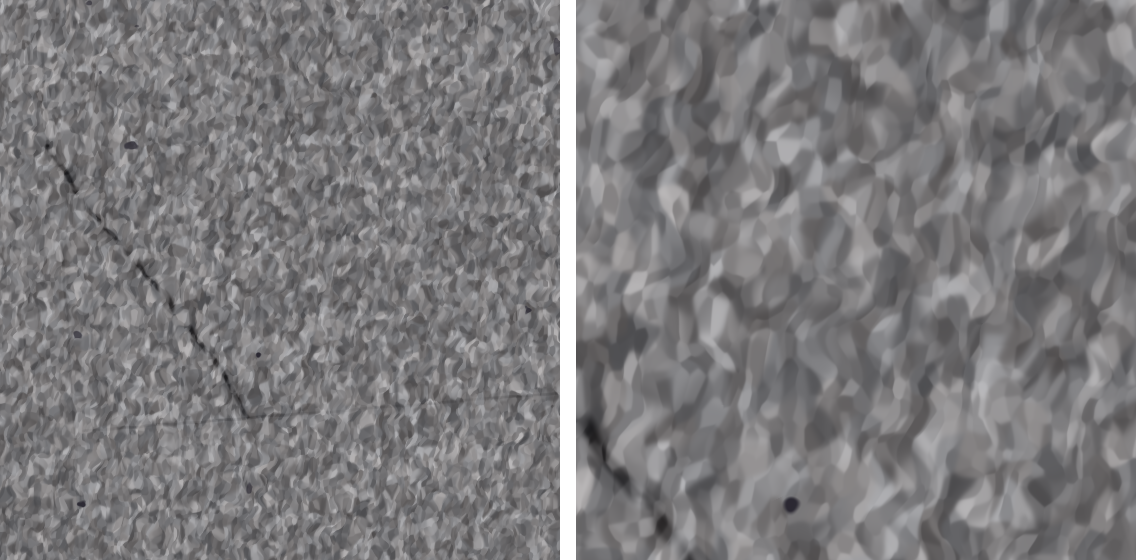
Left, the full canvas; right, a detail of the centre.
Give the GLSL for this texture, as a WebGL 1 fragment shader.

```glsl
precision highp float;
uniform vec2 u_resolution;

#define GRAIN_SCALE vec2(84.0, 54.0)
#define FLECK_SCALE vec2(150.0, 84.0)
#define GRAIN_CONTRAST 0.25
#define FLECK_CONTRAST 0.19
#define EDGE_SHARPNESS 9.0
#define PATCH_CONTRAST 0.06
#define STONE_GREY vec3(0.482, 0.477, 0.484)
#define SPECK_COLOR vec3(0.16, 0.15, 0.19)
#define SPECK_COUNT 11
#define CRACK_DEPTH 0.17

float hash(vec2 p) {
  return fract(sin(dot(p, vec2(127.1, 311.7))) * 43758.5453);
}

vec2 hash2(vec2 p) {
  return vec2(hash(p), hash(p + 37.3));
}

float noise(vec2 p) {
  vec2 i = floor(p), f = fract(p);
  f = f * f * (3.0 - 2.0 * f);
  return mix(mix(hash(i), hash(i + vec2(1.0, 0.0)), f.x),
             mix(hash(i + vec2(0.0, 1.0)), hash(i + 1.0), f.x), f.y);
}

// Soft-edged cells: x is the tone of the grain, y its tint
vec2 grains(vec2 p) {
  vec2 cell = floor(p), local = fract(p);
  vec2 sum = vec2(0.0);
  float total = 0.0;
  for (int y = -1; y <= 1; y++) {
    for (int x = -1; x <= 1; x++) {
      vec2 offset = vec2(float(x), float(y));
      vec2 id = cell + offset;
      vec2 toCentre = offset + hash2(id) - local;
      float weight = exp(-EDGE_SHARPNESS * dot(toCentre, toCentre));
      sum += weight * hash2(id + 71.9);
      total += weight;
    }
  }
  return sum / total - 0.5;
}

float segment(vec2 p, vec2 a, vec2 b) {
  vec2 along = b - a;
  float t = clamp(dot(p - a, along) / dot(along, along), 0.0, 1.0);
  return length(p - a - along * t);
}

float line(float dist, float width) {
  return 1.0 - smoothstep(0.2 * width, width, dist);
}

// Broken diagonal crack with a dusty margin
float crack(vec2 p) {
  float dist = segment(p, vec2(0.085, 0.74), vec2(0.156, 0.63));
  dist = min(dist, segment(p, vec2(0.156, 0.63), vec2(0.28, 0.49)));
  dist = min(dist, segment(p, vec2(0.28, 0.49), vec2(0.37, 0.375)));
  dist = min(dist, segment(p, vec2(0.37, 0.375), vec2(0.443, 0.258)));
  float broken = smoothstep(0.2, 0.65, noise(p * vec2(75.0, 60.0)));
  return line(dist, 0.007) * broken + 0.35 * line(dist, 0.022) * broken;
}

// Faint hairline scratches
float scratches(vec2 p) {
  float dist = segment(p, vec2(0.11, 0.57), vec2(0.15, 0.0));
  dist = min(dist, segment(p, vec2(0.15, 0.23), vec2(1.0, 0.298)));
  dist = min(dist, segment(p, vec2(0.075, 0.92), vec2(0.085, 0.74)));
  return line(dist, 0.004) * (0.3 + 0.7 * noise(p * 22.0));
}

// Scattered dark mineral specks of uneven outline
float specks(vec2 p) {
  float cover = 0.0;
  for (int i = 0; i < SPECK_COUNT; i++) {
    vec2 seed = vec2(float(i) + 3.0, 19.0);
    vec2 d = p - hash2(seed);
    float size = mix(0.004, 0.011, hash(seed + 5.0));
    float stretch = mix(0.7, 1.5, hash(seed + 9.0));
    float dist = length(d * vec2(stretch, 1.0 / stretch));
    dist += 0.008 * (noise(p * 130.0) - 0.5);
    float strength = mix(0.45, 1.0, hash(seed + 13.0));
    cover = max(cover, strength * (1.0 - smoothstep(size - 0.003, size + 0.001, dist)));
  }
  return cover;
}

void main() {
  vec2 p = gl_FragCoord.xy / u_resolution;

  // Gently bend and lean the grains
  vec2 bend = vec2(noise(p * 45.0), noise(p * 45.0 + 17.0)) - 0.5;
  vec2 q = p + 0.012 * bend;
  q.x -= 0.12 * q.y;

  vec2 coarse = grains(q * GRAIN_SCALE);
  vec2 fine = grains(q * FLECK_SCALE + 40.0);
  float patches = 0.6 * noise(p * 7.0) + 0.4 * noise(p * 19.0 + 8.0) - 0.5;
  float tone = GRAIN_CONTRAST * coarse.x + FLECK_CONTRAST * fine.x + PATCH_CONTRAST * patches;
  tone += 0.8 * (tone * tone - 0.006);

  // Surface marks
  vec2 rough = p + 0.008 * bend;
  tone -= CRACK_DEPTH * crack(rough) + 0.07 * scratches(p + 0.003 * bend);

  vec3 color = STONE_GREY + tone + coarse.y * vec3(0.014, 0.0, -0.012);
  color = mix(color, SPECK_COLOR, specks(p));
  gl_FragColor = vec4(clamp(color, 0.0, 1.0), 1.0);
}
```
